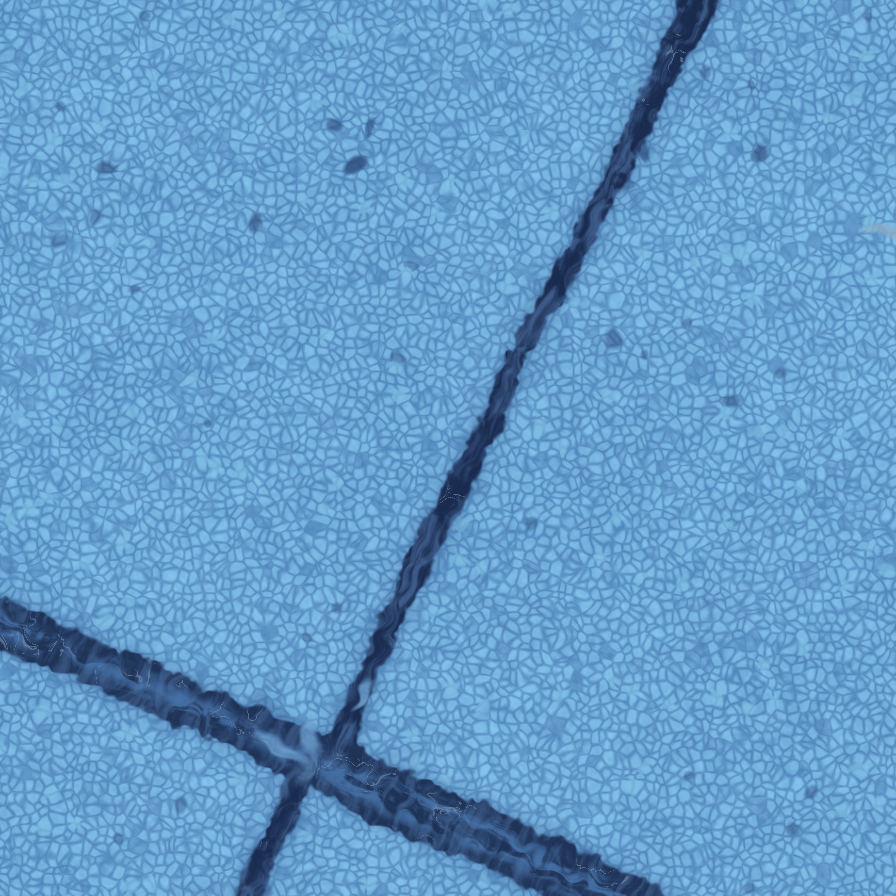
Write a Shadertoy shader that draws this texture.

```glsl
float hash(vec2 p) {
    return fract(sin(dot(p, vec2(127.1, 311.7))) * 43758.5453);
}

vec2 hash2(vec2 p) {
    return vec2(hash(p), hash(p + 37.2));
}

float noise(vec2 p) {
    vec2 i = floor(p), f = fract(p);
    f = f * f * (3.0 - 2.0 * f);
    float low = mix(hash(i), hash(i + vec2(1, 0)), f.x);
    float high = mix(hash(i + vec2(0, 1)), hash(i + vec2(1, 1)), f.x);
    return mix(low, high, f.y);
}

float fbm(vec2 p) {
    float sum = 0.0, amp = 0.5;
    for (int i = 0; i < 4; i++) {
        sum += amp * noise(p);
        p = p * 2.03 + 11.7;
        amp *= 0.5;
    }
    return sum / 0.9375;
}

// x: nearest distance, y: gap to the second nearest, z: cell random value
vec3 cells(vec2 p) {
    vec2 base = floor(p), f = fract(p);
    float first = 8.0, second = 8.0, id = 0.0;
    for (int y = -1; y <= 1; y++)
    for (int x = -1; x <= 1; x++) {
        vec2 o = vec2(x, y);
        float d = length(o + hash2(base + o) - f);
        if (d < first) {
            second = first;
            first = d;
            id = hash(base + o + 71.3);
        } else second = min(second, d);
    }
    return vec3(first, second - first, id);
}

// Segment whose half-width tapers from ra to rb
float taper(vec2 p, vec2 a, vec2 b, float ra, float rb) {
    vec2 ab = b - a;
    float t = clamp(dot(p - a, ab) / dot(ab, ab), 0.0, 1.0);
    return length(p - a - ab * t) - mix(ra, rb, t);
}

float thinCrack(vec2 p) {
    float d = taper(p, vec2(0.79, 1.02), vec2(0.719, 0.87), 0.021, 0.013);
    d = min(d, taper(p, vec2(0.719, 0.87), vec2(0.651, 0.733), 0.013, 0.012));
    d = min(d, taper(p, vec2(0.651, 0.733), vec2(0.579, 0.603), 0.012, 0.010));
    d = min(d, taper(p, vec2(0.579, 0.603), vec2(0.540, 0.512), 0.010, 0.013));
    d = min(d, taper(p, vec2(0.540, 0.512), vec2(0.475, 0.388), 0.012, 0.014));
    d = min(d, taper(p, vec2(0.475, 0.388), vec2(0.413, 0.255), 0.014, 0.012));
    d = min(d, taper(p, vec2(0.413, 0.255), vec2(0.376, 0.160), 0.012, 0.014));
    return min(d, taper(p, vec2(0.335, 0.130), vec2(0.268, -0.02), 0.013, 0.014));
}

float wideCrack(vec2 p) {
    float d = taper(p, vec2(-0.03, 0.317), vec2(0.09, 0.266), 0.029, 0.026);
    d = min(d, taper(p, vec2(0.09, 0.266), vec2(0.293, 0.178), 0.026, 0.026));
    d = min(d, taper(p, vec2(0.293, 0.178), vec2(0.410, 0.125), 0.025, 0.034));
    return min(d, taper(p, vec2(0.410, 0.125), vec2(0.71, -0.012), 0.034, 0.031));
}

float blob(vec2 p, vec2 center, vec2 radius, float tilt) {
    vec2 q = p - center;
    q = vec2(q.x * cos(tilt) + q.y * sin(tilt), q.y * cos(tilt) - q.x * sin(tilt));
    return 1.0 - smoothstep(0.55, 1.25, length(q / radius));
}

float darkSpots(vec2 p) {
    float s = blob(p, vec2(0.395, 0.814), vec2(0.015, 0.010), 0.5);
    s = max(s, 0.7 * blob(p, vec2(0.413, 0.858), vec2(0.007, 0.014), -0.3));
    s = max(s, 0.7 * blob(p, vec2(0.373, 0.860), vec2(0.008), 0.0));
    s = max(s, 0.7 * blob(p, vec2(0.120, 0.813), vec2(0.013, 0.009), 0.2));
    s = max(s, 0.7 * blob(p, vec2(0.285, 0.750), vec2(0.009, 0.011), 0.0));
    s = max(s, 0.8 * blob(p, vec2(0.850, 0.831), vec2(0.011), 0.0));
    s = max(s, 0.9 * blob(p, vec2(0.719, 0.830), vec2(0.008, 0.012), 0.0));
    s = max(s, 0.6 * blob(p, vec2(0.815, 0.552), vec2(0.014, 0.009), 0.0));
    s = max(s, 0.6 * blob(p, vec2(0.684, 0.622), vec2(0.010, 0.013), 0.0));
    for (int i = 0; i < 26; i++) {
        vec2 seed = vec2(i, 4.7);
        float r = mix(0.005, 0.010, hash(seed + 9.1));
        s = max(s, 0.5 * blob(p, hash2(seed), vec2(r, r * 0.85), 6.3 * hash(seed + 2.0)));
    }
    return s;
}

void mainImage(out vec4 fragColor, in vec2 fragCoord) {
    vec2 p = fragCoord / iResolution.y;
    vec2 warp = vec2(noise(p * 55.0), noise(p * 55.0 + 19.0)) - 0.5;
    vec2 grainPos = p + warp * 0.009;

    // Pebbled ground with scattered larger pale grains
    vec3 fine = cells(grainPos * 88.0);
    vec3 coarse = cells(grainPos * 34.0 + 5.0);
    float light = 0.74 * smoothstep(0.0, 0.5, fine.y) + 0.24 * fine.z;
    light += 0.26 * (fbm(p * 9.0) - 0.5) + 0.25 * (noise(p * 210.0) - 0.5);
    vec3 color = mix(vec3(0.33, 0.545, 0.745), vec3(0.50, 0.745, 0.91), clamp(light, -0.2, 1.1));
    float pale = (1.0 - smoothstep(0.18, 0.32, coarse.x)) * step(0.87, coarse.z);
    color = mix(color, vec3(0.50, 0.75, 0.89), pale * 0.65);
    color = mix(color, vec3(0.17, 0.28, 0.47), darkSpots(p + warp * 0.008) * 0.8);
    color = mix(color, vec3(0.56, 0.69, 0.78), 0.7 * blob(p + warp * 0.01, vec2(0.985, 0.743), vec2(0.026, 0.006), -0.15));

    // Ragged cracks and their soft shade
    float rag = (noise(p * 48.0) - 0.5) * 0.009 + (noise(p * 150.0) - 0.5) * 0.006;
    float thin = thinCrack(p) + rag * 0.8;
    thin = min(thin, length(p - vec2(0.571, 0.601)) - 0.009 + rag);
    float wide = wideCrack(p) + rag * 1.2;
    float edge = 0.0025;
    float shade = exp(-max(min(thin, wide), 0.0) * 130.0);
    shade = max(shade, blob(p + warp * 0.02, vec2(0.305, 0.203), vec2(0.040, 0.014), -0.42));
    color = mix(color, vec3(0.24, 0.40, 0.61), 0.48 * shade);

    // Fibres run along each crack
    vec2 q = vec2(dot(p, vec2(0.91, -0.42)), dot(p, vec2(0.42, 0.91)));
    float thinFibre = fbm(vec2(q.x * 150.0, q.y * 28.0) + warp * 2.0);
    float wideFibre = fbm(vec2(q.x * 22.0, q.y * 105.0) + warp * 2.0);
    vec3 thinColor = mix(vec3(0.10, 0.17, 0.31), vec3(0.24, 0.36, 0.54), smoothstep(0.3, 0.8, thinFibre));
    float core = smoothstep(0.004, 0.027, -wide) * smoothstep(0.36, 0.66, wideFibre);
    vec3 wideColor = mix(vec3(0.12, 0.20, 0.34), vec3(0.21, 0.32, 0.49), smoothstep(0.3, 0.75, thinFibre));
    wideColor = mix(wideColor, vec3(0.29, 0.47, 0.69), core * 0.8);
    color = mix(color, thinColor, 1.0 - smoothstep(-edge, edge, thin));
    color = mix(color, wideColor, 1.0 - smoothstep(-edge, edge, wide));

    // Thin pale flecks and bright slivers near the crossing
    float strand = abs(fbm(p * 38.0 + warp) - 0.5);
    float fleck = (1.0 - smoothstep(0.004, 0.018, strand)) * smoothstep(0.58, 0.72, noise(p * 29.0 + 8.0));
    color = mix(color, vec3(0.48, 0.57, 0.67), 0.6 * fleck * (1.0 - smoothstep(-0.006, 0.0, min(thin, wide))));
    vec2 torn = p + warp * 0.014;
    float sliver = blob(torn, vec2(0.315, 0.163), vec2(0.034, 0.009), -0.55);
    sliver = max(sliver, blob(torn, vec2(0.347, 0.178), vec2(0.011, 0.026), 0.1));
    sliver = max(sliver, blob(torn, vec2(0.403, 0.226), vec2(0.006, 0.019), -0.45));
    sliver = max(sliver, 0.6 * blob(torn, vec2(0.342, 0.138), vec2(0.009, 0.020), -0.4));
    color = mix(color, mix(vec3(0.33, 0.52, 0.72), vec3(0.50, 0.71, 0.87), wideFibre), 0.85 * sliver);
    fragColor = vec4(color, 1.0);
}
```
